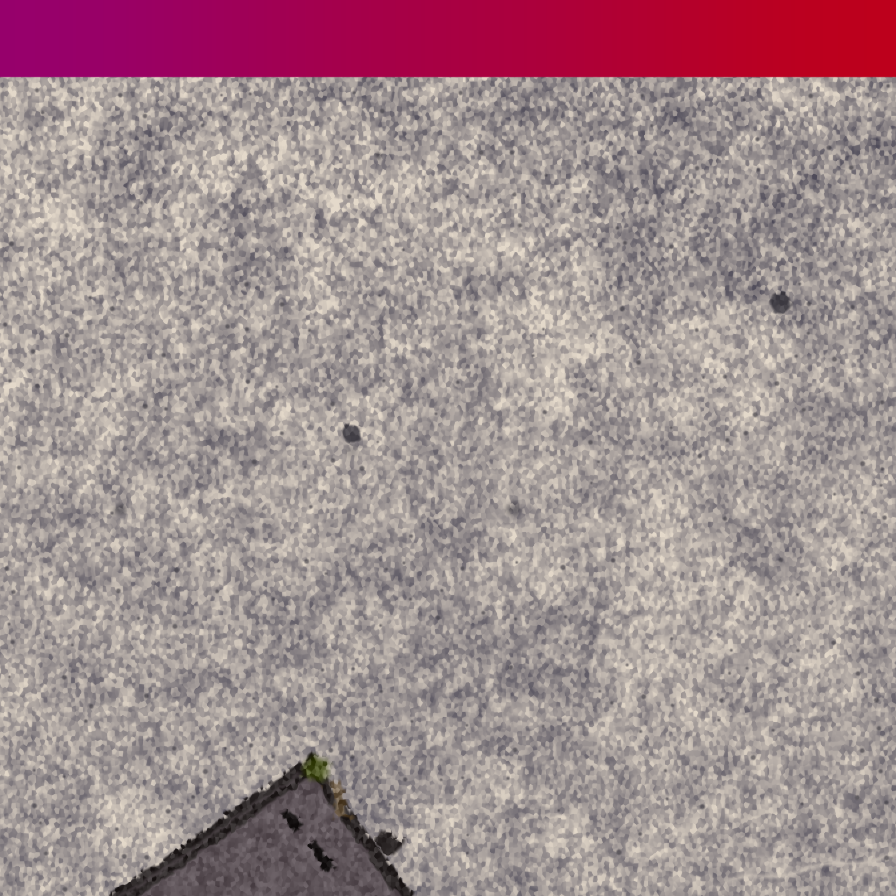
Write a three.js fragment shader that draws this texture.

```glsl
// Speckled grey pavement with a dark metal cover corner under a magenta to red band.
varying vec2 vUv;

const vec3 SLATE = vec3(0.44, 0.42, 0.45);
const vec3 CREAM = vec3(0.82, 0.78, 0.735);
const vec3 TAR = vec3(0.25, 0.24, 0.27);
const vec3 RIM = vec3(0.17, 0.15, 0.15);
const vec3 METAL = vec3(0.37, 0.33, 0.35);
const vec3 MOSS = vec3(0.27, 0.31, 0.10);
const vec3 STRAW = vec3(0.50, 0.42, 0.31);
const vec3 PURPLE = vec3(0.59, 0.0, 0.42);
const vec3 CRIMSON = vec3(0.66, 0.0, 0.26);
const vec3 RED = vec3(0.74, 0.0, 0.11);
const float EDGE = 0.0015;

vec3 hash3(vec2 p) {
  vec3 q = vec3(dot(p, vec2(127.1, 311.7)), dot(p, vec2(269.5, 183.3)), dot(p, vec2(419.2, 371.9)));
  return fract(sin(q) * 43758.545);
}

// Soft cellular noise: random cell values blended by distance to jittered seeds.
float grains(vec2 p, float sharpness) {
  vec2 cell = floor(p);
  float total = 0.0;
  float weights = 0.0;
  for (int j = -1; j <= 1; j++) {
    for (int i = -1; i <= 1; i++) {
      vec2 id = cell + vec2(float(i), float(j));
      vec3 h = hash3(id);
      vec2 d = id + 0.15 + 0.7 * h.xy - p;
      float w = exp(-sharpness * dot(d, d));
      total += w * h.z;
      weights += w;
    }
  }
  return total / weights - 0.5;
}

// Coverage of a shape from its signed distance.
float cover(float d, float softness) {
  return 1.0 - smoothstep(-softness, softness, d);
}

float disc(vec2 p, vec2 centre, float radius, float softness) {
  return cover(length(p - centre) - radius, softness);
}

float box(vec2 p, vec2 halfSize) {
  vec2 d = abs(p) - halfSize;
  return length(max(d, 0.0)) + min(max(d.x, d.y), 0.0);
}

// Sparse small pebbles, at most one per grid cell.
float pebbles(vec2 p, float count, float share) {
  vec2 id = floor(p * count);
  vec3 h = hash3(id + 57.0);
  vec2 centre = (id + 0.2 + 0.6 * h.xy) / count;
  float radius = mix(0.0012, 0.0028, fract(h.z * 37.0));
  return disc(p, centre, radius, EDGE) * step(h.z, share);
}

vec3 pavement(vec2 p, float fine, float coarse) {
  float patches = grains(p * 9.0, 5.0) + grains(p * 27.0 + 40.0, 6.0);
  float drift = 0.12 * (0.45 - p.x) + 0.05 * sin(7.0 * p.y + 3.0 * p.x + 2.6);
  float contrast = mix(0.85, 1.05, smoothstep(0.4, 0.9, p.y));
  float tone = 0.56 + contrast * (0.88 * fine + 0.5 * coarse) + 0.3 * patches + drift;
  vec3 colour = mix(SLATE, CREAM, clamp(tone, -0.4, 1.2));

  // Pale crack in the lower right.
  float crackY = 0.012 + 0.16 * (p.x - 0.79) + 0.003 * sin(p.x * 70.0);
  float crack = cover(abs(p.y - crackY) - 0.002, 0.003) * smoothstep(0.77, 0.84, p.x);
  colour = mix(colour, CREAM, 0.6 * crack);

  // Dark pebbles, two round tar spots and fainter stains.
  colour = mix(colour, TAR, 0.65 * pebbles(p, 34.0, 0.22));
  vec2 q = p + 0.004 * vec2(coarse, fine);
  float spots = max(disc(q, vec2(0.872, 0.662), 0.0115, 0.002), disc(q, vec2(0.393, 0.516), 0.0105, 0.002));
  float stains = max(disc(q, vec2(0.134, 0.431), 0.005, 0.005), disc(q, vec2(0.573, 0.432), 0.006, 0.006));
  stains = max(stains, disc(q, vec2(0.423, 0.827), 0.004, 0.003));
  stains = max(stains, 0.4 * disc(q, vec2(0.393, 0.496), 0.007, 0.006));
  return mix(colour, TAR + 0.12 * fine, max(0.9 * spots, 0.65 * stains));
}

// Metal cover corner with a rough rim, two slots and moss at the tip.
vec3 addCover(vec3 colour, vec2 p, float fine, float coarse) {
  vec2 tip = vec2(0.347, 0.156);
  vec2 along = vec2(0.587, -0.810);
  vec2 across = vec2(0.810, 0.587);
  float rough = 0.005 * coarse + 0.004 * fine;
  float left = dot(p - tip, vec2(-0.569, 0.822)) + rough;
  float right = dot(p - tip, across) + rough;
  colour = mix(colour, RIM + 0.18 * fine, cover(max(left, right), 0.002));
  vec3 metal = METAL + 0.13 * fine + 0.08 * coarse;
  colour = mix(colour, metal, cover(max(left + 0.019, right + 0.013), 0.002));
  float ridge = cover(abs(left + 0.010) - 0.002, 0.002) * cover(right + 0.02, 0.01);
  colour = mix(colour, METAL, 0.45 * ridge);

  for (int i = 0; i < 2; i++) {
    float n = float(i);
    vec2 d = p - vec2(0.326, 0.085) - n * vec2(0.031, -0.040);
    float slot = box(vec2(dot(d, along), dot(d, across)), vec2(0.010 + 0.008 * n, 0.006)) + rough;
    colour = mix(colour, RIM * 0.6 + 0.12 * fine, cover(slot, 0.002));
  }
  float straw = box(p - vec2(0.377, 0.107) - vec2(0.3 * (0.107 - p.y), 0.0), vec2(0.006, 0.018));
  colour = mix(colour, STRAW + 0.4 * fine, 0.75 * cover(straw + 2.0 * rough, 0.004));
  colour = mix(colour, MOSS + 0.35 * fine, 0.9 * disc(p + rough, vec2(0.353, 0.141), 0.014, 0.006));
  return mix(colour, RIM + 0.1 * fine, disc(p + 2.0 * rough, vec2(0.433, 0.060), 0.014, 0.003));
}

void main() {
  float fine = grains(vUv * vec2(225.0, 185.0), 10.0);
  float coarse = grains(vUv * vec2(105.0, 90.0) + 13.0, 8.0);
  vec3 colour = addCover(pavement(vUv, fine, coarse), vUv, fine, coarse);
  vec3 band = mix(PURPLE, CRIMSON, smoothstep(0.0, 0.55, vUv.x));
  band = mix(band, RED, smoothstep(0.45, 1.0, vUv.x));
  gl_FragColor = vec4(mix(colour, band, smoothstep(0.9130, 0.9150, vUv.y)), 1.0);
}
```
